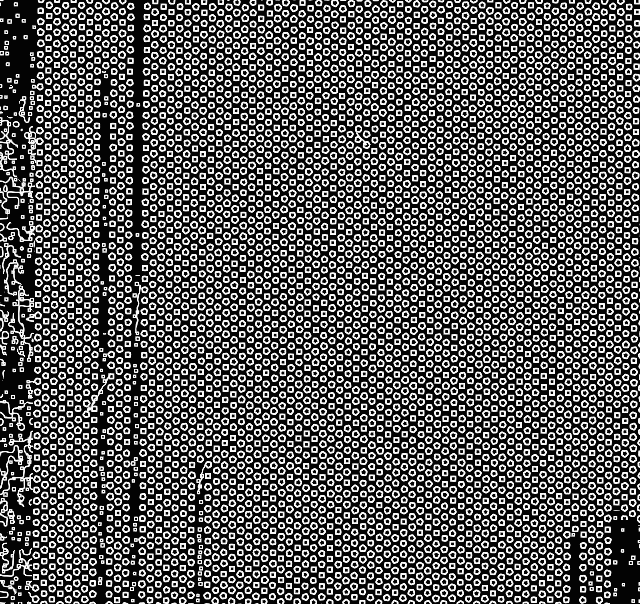
This pattern is drawn by a Shadertoy shader. Its source:

```glsl
float hash(vec2 p) {
    vec3 q = fract(vec3(p.xyx) * 0.1031);
    q += dot(q, q.yzx + 33.33);
    return fract((q.x + q.y) * q.z);
}

float noise(vec2 p) {
    vec2 i = floor(p), f = fract(p);
    f = f * f * (3.0 - 2.0 * f);
    return mix(mix(hash(i), hash(i + vec2(1, 0)), f.x),
               mix(hash(i + vec2(0, 1)), hash(i + vec2(1, 1)), f.x), f.y);
}

// Uneven outline, blended between round and square
float ringDist(vec2 p, float radius, float squareness, float seed, float halfWidth) {
    float a = atan(p.y, p.x);
    float round_ = length(p) + 0.22 * sin(a * 5.0 + seed * 40.0) + 0.15 * sin(a * 3.0 - seed * 70.0);
    float square = max(abs(p.x), abs(p.y)) * 1.08;
    return abs(mix(round_, square, squareness) - radius) - halfWidth;
}

// Staggered columns of rings
float latticeDist(vec2 p, float column) {
    float shift = 0.5 * mod(column, 2.0);
    float row = round(p.y / 13.1 - shift);
    vec2 id = vec2(column, row) + 100.0;
    vec2 jitter = vec2(hash(id), hash(id + 31.7)) - 0.5;
    vec2 center = vec2(column * 9.8, (row + shift) * 13.1) + 0.6 * jitter;
    float size = hash(id + 71.3);
    float squareness = smoothstep(0.5, 0.1, size) * 0.85;
    return ringDist(p - center, mix(2.8, 3.65, size), squareness, hash(id + 12.9), 1.15);
}

// Small broken rings left in worn areas
float crumbDist(vec2 p, float chance) {
    vec2 cell = vec2(9.8, 6.55);
    vec2 id = round(p / cell) + 300.0;
    if (hash(id + 5.1) > chance) return 9.0;
    vec2 jitter = vec2(hash(id + 17.0), hash(id + 43.0)) - 0.5;
    vec2 center = (id - 300.0) * cell + jitter * vec2(4.6, 2.0);
    return ringDist(p - center, mix(1.3, 2.1, hash(id + 9.0)), 0.8, hash(id), 0.85);
}

// Wandering contour lines
float scribbleDist(vec2 p) {
    vec2 q = p / 6.5, e = vec2(0.08, 0);
    float n = noise(q);
    vec2 slope = vec2(noise(q + e.xy) - n, noise(q + e.yx) - n) / (e.x * 6.5);
    return abs(n - 0.5) / max(length(slope), 0.04) - 0.95;
}

// Share of crumbs in a worn column; 2 means intact
float wearChance(float column, float y) {
    if (column == 12.0) return y < 330.0 ? 0.06 : 0.65;
    if (column == 8.0 && y > 85.0) return y < 400.0 ? 0.4 : 0.6;
    if (column == 20.0 && y > 560.0) return 0.7;
    if (column == 66.0 && y > 640.0) return 0.15;
    if (column == 68.0 && y > 685.0) return 0.1;
    if (column > 70.0 && y > 605.0 + 35.0 * hash(vec2(column, 4.0))) return 0.3;
    return 2.0;
}

float scratchDist(vec2 p, vec4 ends) {
    p += 3.0 * (vec2(noise(p * 0.2), noise(p * 0.2 + 50.0)) - 0.5);
    vec2 a = p - ends.xy, b = ends.zw - ends.xy;
    return length(a - b * clamp(dot(a, b) / dot(b, b), 0.0, 1.0)) - 1.0;
}

void mainImage(out vec4 fragColor, in vec2 fragCoord) {
    // Canvas spans 768 by 726 units, measured from the top
    vec2 uv = fragCoord / iResolution.xy;
    vec2 p = vec2(uv.x, 1.0 - uv.y) * vec2(768, 726);
    float edge = 0.7 * 768.0 / iResolution.x;

    // Slight lean of the lattice
    vec2 q = p + vec2(0.009 * (p.y - 363.0), -0.012 * (p.x - 384.0)) - vec2(46.0, 3.6);
    float column = round(q.x / 9.8);
    float d;

    if (column < 0.0) {
        // Ragged left margin: sparse at the top, tangled below
        float tangled = smoothstep(90.0, 160.0, p.y);
        float density = noise(p / vec2(14.0, 26.0) + 7.0) + 0.12 * smoothstep(0.0, 30.0, p.x);
        d = crumbDist(q, mix(0.35, 0.5, tangled));
        if (density < 0.72 * tangled) d = min(d, scribbleDist(p));
    } else {
        float chance = wearChance(column, p.y);
        d = chance > 1.0 ? latticeDist(q, column) : crumbDist(q, chance);
    }

    // Scratches across the rings
    vec4 scratches[4] = vec4[4](vec4(105, 495, 133, 450), vec4(428, 160, 440, 175),
                                vec4(238, 590, 245, 560), vec4(163, 400, 168, 342));
    for (int i = 0; i < 4; i++) d = min(d, scratchDist(p, scratches[i]));

    float ink = clamp(0.5 - d / edge, 0.0, 1.0);
    fragColor = vec4(vec3(mix(0.01, 0.98, ink)), 1.0);
}
```
